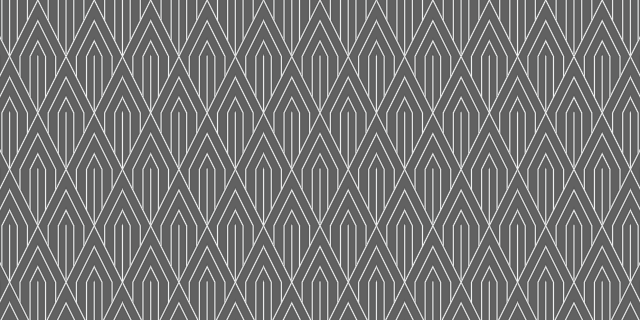
Reproduce this pattern procedurally as a Shadertoy shader.

```glsl
const float REPEATS = 11.34;       // diamonds across the canvas
const float LINE_WIDTH = 0.0195;   // in units of one diamond width
const float SHADE_WIDTH = 0.066;   // faint dark band hugging each line
const float SOFTNESS = 1.15;       // edge filter, in pixels
const float ARCH_INNER = 0.137;    // half-widths of the nested arches
const float ARCH_OUTER = 0.316;
const vec3 GROUND = vec3(0.381);
const vec3 SHADE = vec3(0.355);
const vec3 LINE = vec3(0.965, 0.97, 0.97);

// Length of the gradient of x + y / 2, for slanted distances
const float SLANT = 1.118;

// Share of a filter window covered by a stroke at distance d
float strokeCoverage(float d, float width, float window) {
    float nearSide = max(d - 0.5 * window, -0.5 * width);
    float farSide = min(d + 0.5 * window, 0.5 * width);
    return clamp((farSide - nearSide) / window, 0.0, 1.0);
}

// Pointed arch: sloping roof above the cell centre, upright sides below
float archDistance(vec2 p, float halfWidth) {
    float x = abs(p.x) - halfWidth;
    return abs(p.y > 0.0 ? (x + 0.5 * p.y) / SLANT : x);
}

float patternDistance(vec2 p) {
    // Slanted axes split the plane into diamonds one wide and two tall
    vec2 slanted = fract(vec2(p.x + 0.5 * p.y, p.x - 0.5 * p.y)) - 0.5;
    vec2 cell = vec2(0.5 * (slanted.x + slanted.y), slanted.x - slanted.y);

    float d = (0.5 - max(abs(slanted.x), abs(slanted.y))) / SLANT;
    d = min(d, archDistance(cell, ARCH_OUTER));
    d = min(d, archDistance(cell, ARCH_INNER));
    return min(d, archDistance(cell, 0.0));   // central stem
}

void mainImage(out vec4 fragColor, in vec2 fragCoord) {
    // Origin at the middle of the top edge, one unit per diamond width
    float unitsPerPixel = REPEATS / iResolution.x;
    vec2 topCentre = vec2(0.5 * iResolution.x, iResolution.y);
    vec2 p = (fragCoord - topCentre) * unitsPerPixel;

    float window = SOFTNESS * unitsPerPixel;
    float d = patternDistance(p);
    vec3 color = mix(GROUND, SHADE, strokeCoverage(d, SHADE_WIDTH, window));
    color = mix(color, LINE, strokeCoverage(d, LINE_WIDTH, window));
    fragColor = vec4(color, 1.0);
}
```
